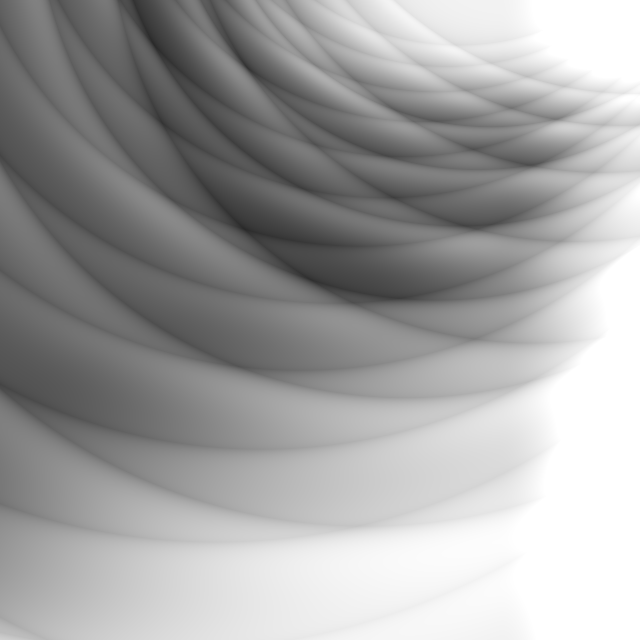
Give the GLSL for this background, as a WebGL 2 fragment shader.

```glsl
#version 300 es
precision highp float;
// Grey background of overlapping curved veils. Three families of circles
// shrink geometrically towards the upper right; each circle adds a dark crease
// and a soft outer crest to a smooth field of light and shadow.
uniform vec2 u_resolution;
out vec4 fragColor;

const float BASE_GREY = 0.31;

// Signed distance to a circle given by its lowest point and radius.
float arcDistance(vec2 p, vec2 bottom, float radius) {
    return length(p - bottom - vec2(0.0, radius)) - radius;
}

// Crest that rises outside the edge and fades away, with a thin dark crease.
float veilProfile(float d, float width, float crest, float crease) {
    float t = max(d, 0.0) / width;
    float glow = crest * t * exp(1.0 - t);
    return glow - crease * exp(-abs(d) / 0.007);
}

// Sum of veils; xy is the lowest point, z the radius, each linear in scale.
float veilFamily(vec2 p, vec3 limit, vec3 span, float scale, float ratio,
                 int count, float width, float crest, float crease) {
    float sum = 0.0;
    for (int i = 0; i < count; i++) {
        vec3 arc = limit + span * scale;
        float d = arcDistance(p, arc.xy, arc.z);
        sum += veilProfile(d, width * scale, crest, crease);
        scale *= ratio;
    }
    return sum;
}

// Flat-topped elliptical glow.
float softGlow(vec2 p, vec2 center, vec2 size) {
    vec2 q = (p - center) / size;
    float r2 = dot(q, q);
    return exp(-r2 * r2);
}

// Broad light at the corners and a shadow along a curved trough.
float lightField(vec2 p) {
    float topGlow = softGlow(p, vec2(0.79, 1.026), vec2(0.355, 0.185));
    float sideGlow = smoothstep(0.78, 1.03, p.x);
    float lowerGlow = smoothstep(0.612, 1.25, 1.0 - p.y + 0.45 * p.x);
    float ring = (length(p - vec2(0.833, 1.124)) - 0.618) / 0.12;
    float trough = exp(-ring * ring) * (1.0 - smoothstep(0.58, 0.91, p.x));
    return BASE_GREY + 0.64 * topGlow + 0.46 * sideGlow
         + 0.60 * lowerGlow - 0.11 * trough;
}

void main() {
    vec2 p = gl_FragCoord.xy / u_resolution;
    float light = lightField(p);

    // Wide shallow arcs, steep arcs, then inner arcs.
    float veils = veilFamily(p, vec3(0.809, 1.120, 0.245),
        vec3(-0.470, -0.967, 0.742), 1.384, 0.85, 13, 0.040, 0.065, 0.035);
    veils += veilFamily(p, vec3(0.833, 1.014, 0.294),
        vec3(-0.260, -0.836, 0.573), 1.316, 0.76, 7, 0.048, 0.12, 0.035);
    veils += veilFamily(p, vec3(1.036, 0.960, 0.530),
        vec3(-0.203, -0.496, 0.130), 1.0, 0.68, 5, 0.040, 0.11, 0.045);

    // Veils grow fainter in the bright regions.
    float strength = mix(1.0, 0.5, smoothstep(0.5, 1.0, light));
    float grey = clamp(light + veils * strength, 0.0, 1.0);
    fragColor = vec4(vec3(grey), 1.0);
}
```
